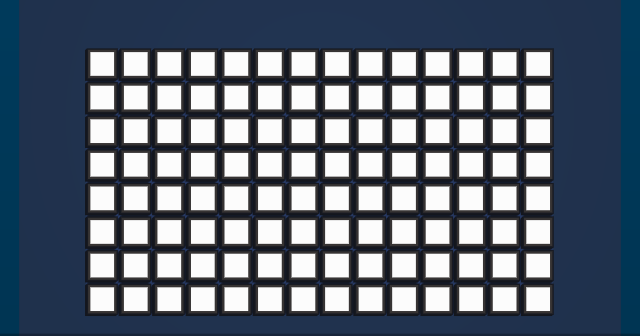
Write a WebGL 2 fragment shader that draws this pattern.

```glsl
#version 300 es
precision highp float;

uniform vec2 u_resolution;
out vec4 fragColor;

const vec2 GRID_COUNT = vec2(14.0, 8.0);
const vec2 GRID_CENTER = vec2(0.0006, 0.4596);
const vec2 PITCH = vec2(0.0998, 0.1);
const vec2 EXTRUSION = vec2(0.0055, 0.0045);

const float PANE_HALF = 0.0353;
const float FRAME_HALF = 0.0423;
const float TOP_HALF = 0.0457;

const vec3 NAVY = vec3(0.125, 0.195, 0.305);
const vec3 TEAL = vec3(0.0, 0.22, 0.345);
const vec3 SIDE = vec3(0.075, 0.085, 0.115);
const vec3 RIM = vec3(0.09, 0.10, 0.13);
const vec3 FRAME = vec3(0.21, 0.20, 0.20);
const vec3 PANE = vec3(0.99);

float boxDistance(vec2 p, vec2 halfSize) {
    vec2 d = abs(p) - halfSize;
    return length(max(d, 0.0)) + min(max(d.x, d.y), 0.0);
}

float coverage(float distance, float pixel) {
    return clamp(0.5 - distance / pixel, 0.0, 1.0);
}

// Square swept towards the lower left, leaving two cut corners
float extrudedDistance(vec2 p, float halfSize, vec2 depth) {
    float bounds = boxDistance(p + 0.5 * depth, vec2(halfSize) + 0.5 * depth);
    vec2 normal = normalize(vec2(-depth.y, depth.x));
    float cut = abs(dot(p, normal)) - dot(vec2(halfSize), abs(normal));
    return max(bounds, cut);
}

vec3 backdrop(vec2 p, float aspect, float pixel) {
    float glow = exp(-2.0 * dot(p - vec2(0.0, 0.65), p - vec2(0.0, 0.65)));
    vec3 color = NAVY * (0.97 + 0.08 * glow);
    float band = coverage(0.5 * aspect - 0.057 - abs(p.x), pixel);
    color = mix(color, TEAL * (0.94 + 0.1 * p.y), band);
    return color * mix(1.0, 0.75, coverage(p.y - 0.007, pixel));
}

vec3 drawTile(vec3 color, vec2 p, float pixel) {
    color = mix(color, SIDE, coverage(extrudedDistance(p, TOP_HALF, EXTRUSION), pixel));
    color = mix(color, RIM, coverage(boxDistance(p, vec2(TOP_HALF)), pixel));
    color = mix(color, FRAME, coverage(boxDistance(p, vec2(FRAME_HALF)), pixel));
    return mix(color, PANE, coverage(boxDistance(p, vec2(PANE_HALF)), pixel));
}

void main() {
    float pixel = 1.0 / u_resolution.y;
    float aspect = u_resolution.x * pixel;
    vec2 p = gl_FragCoord.xy * pixel - vec2(0.5 * aspect, 0.0);
    vec3 color = backdrop(p, aspect, pixel);

    // Nearest tile, with cells centred on the whole extruded shape
    vec2 gridPoint = (p - GRID_CENTER) / PITCH + 0.5 * (GRID_COUNT - 1.0);
    vec2 cell = floor(gridPoint + 0.5 * EXTRUSION / PITCH + 0.5);
    cell = clamp(cell, vec2(0.0), GRID_COUNT - 1.0);
    vec2 local = (gridPoint - cell) * PITCH;

    // Shaded gaps, with bluer openings at the crossings
    vec2 gridHalf = 0.5 * (GRID_COUNT - 1.0) * PITCH + TOP_HALF;
    float inside = coverage(boxDistance(p - GRID_CENTER + 0.5 * EXTRUSION, gridHalf), pixel);
    vec2 edge = abs(local + 0.5 * EXTRUSION);
    float crossing = smoothstep(0.036, 0.046, min(edge.x, edge.y));
    vec3 gap = mix(vec3(0.075, 0.10, 0.16), vec3(0.15, 0.22, 0.38), crossing);
    color = mix(color, gap, inside);

    fragColor = vec4(drawTile(color, local, pixel), 1.0);
}
```
